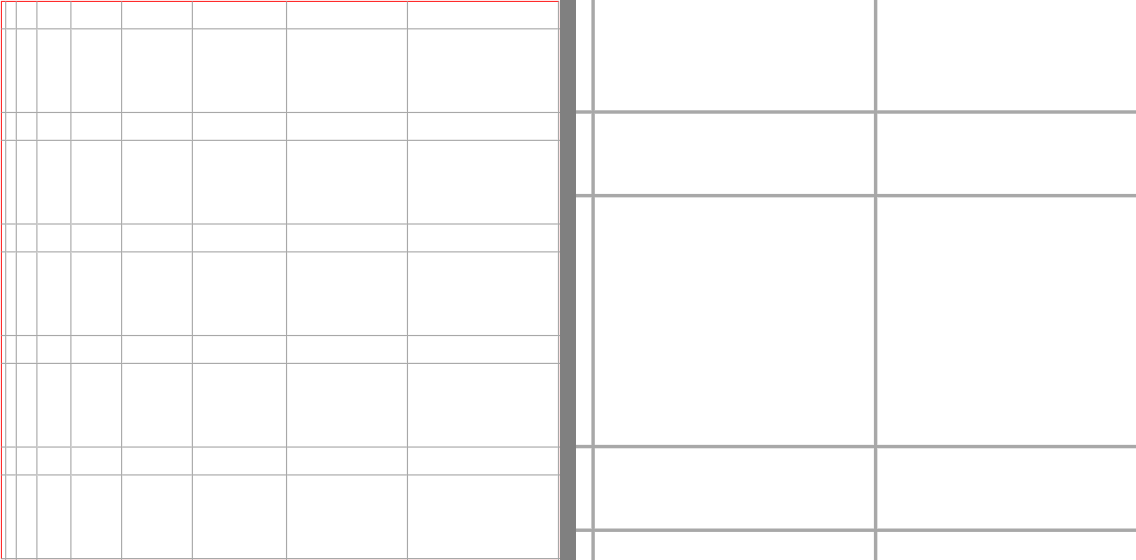
Left, the full canvas; right, a detail of the centre.
Write a WebGL 1 fragment shader that draws this pattern.

```glsl
precision highp float;
// Thin grey ruling on white inside a fine red frame.
// Columns widen from left to right by triangular numbers; five equal row
// repeats each hold a narrow band, a quarter of the repeat, above a tall one.

uniform vec2 u_resolution;

const vec3 PAPER = vec3(1.0);
const vec3 RULE_GREY = vec3(0.66);
const vec3 FRAME_RED = vec3(1.0, 0.08, 0.08);

const float RULE_WIDTH = 0.00205;
const float FRAME_WIDTH = 0.0018;
const float FRAME_INSET = 0.0025;

const int COLUMNS = 9;
const float COLUMN_START = 0.0032;
const float COLUMN_STEP = 0.001;     // constant part of each column width
const float COLUMN_GROWTH = 0.00597; // part that follows triangular numbers

const float ROW_START = 0.0017;      // measured from the top
const float ROW_PERIOD = 0.19915;
const float BAND_SHARE = 0.25;

// Pixel coverage of a line at signed distance d from its centre.
float lineCoverage(float d, float width, float pixel) {
  float edge = (0.5 * width - abs(d)) / pixel + 0.5;
  return clamp(edge, 0.0, min(1.0, width / pixel));
}

// Distance to the nearest whole number.
float nearestWhole(float t) {
  return abs(fract(t + 0.5) - 0.5);
}

// Column edges at tetrahedral numbers, the running sum of triangular ones.
float columnRules(float x, float pixel) {
  float cover = 0.0;
  for (int i = 1; i <= COLUMNS; i++) {
    float n = float(i);
    float tetrahedral = n * (n + 1.0) * (n + 2.0) / 6.0;
    float edge = COLUMN_START + COLUMN_STEP * n + COLUMN_GROWTH * tetrahedral;
    cover = max(cover, lineCoverage(x - edge, RULE_WIDTH, pixel));
  }
  return cover;
}

// Two rules per repeat; the frame takes the place of the topmost one.
float rowRules(float depth, float pixel) {
  float t = (depth - ROW_START) / ROW_PERIOD;
  float band = lineCoverage(nearestWhole(t - BAND_SHARE) * ROW_PERIOD, RULE_WIDTH, pixel);
  float start = lineCoverage(nearestWhole(t) * ROW_PERIOD, RULE_WIDTH, pixel);
  return max(band, start * step(0.5 * BAND_SHARE, t));
}

void main() {
  vec2 pixel = 1.0 / u_resolution;
  vec2 uv = gl_FragCoord.xy * pixel;
  float depth = 1.0 - uv.y;

  // Frame just inside the canvas edge, stopping at its own corners
  vec2 toEdge = min(uv, 1.0 - uv) - FRAME_INSET;
  vec2 sides = vec2(lineCoverage(toEdge.x, FRAME_WIDTH, pixel.x),
                    lineCoverage(toEdge.y, FRAME_WIDTH, pixel.y));
  vec2 within = clamp((toEdge + 0.5 * FRAME_WIDTH) / pixel + 0.5, 0.0, 1.0);
  float frame = max(sides.x * within.y, sides.y * within.x);
  vec3 colour = mix(PAPER, FRAME_RED, frame);

  // Grey rules, starting just inside the left and top of the frame
  vec2 started = clamp((vec2(uv.x, depth) - FRAME_INSET) / pixel + 0.5, 0.0, 1.0);
  float rules = max(columnRules(uv.x, pixel.x), rowRules(depth, pixel.y));
  colour = mix(colour, RULE_GREY, rules * started.x * started.y);

  gl_FragColor = vec4(colour, 1.0);
}
```
